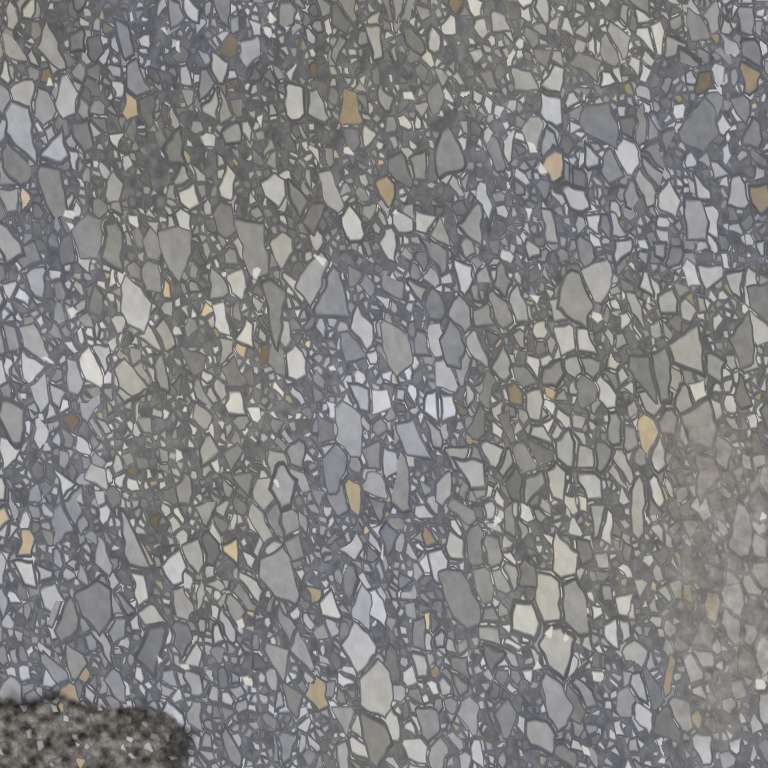
Reproduce this texture procedurally as a WebGL 2 fragment shader.

```glsl
#version 300 es
precision highp float;
// Worn asphalt: pale, upright stone chips packed in grey binder, with dusty patches.
uniform vec2 u_resolution;
out vec4 fragColor;

vec2 hash2(vec2 p) {
    vec3 q = fract(vec3(p.xyx) * vec3(0.1031, 0.1030, 0.0973));
    q += dot(q, q.yzx + 33.33);
    return fract((q.xx + q.yz) * q.zy);
}

float noise(vec2 p) {
    vec2 i = floor(p), f = fract(p);
    f = f * f * (3.0 - 2.0 * f);
    return mix(mix(hash2(i).x, hash2(i + vec2(1, 0)).x, f.x),
               mix(hash2(i + vec2(0, 1)).x, hash2(i + vec2(1, 1)).x, f.x), f.y);
}

float fbm(vec2 p) {
    float sum = 0.0, amp = 0.5;
    for (int i = 0; i < 4; i++) {
        sum += amp * noise(p);
        p = mat2(1.6, 1.2, -1.2, 1.6) * p + 7.3;
        amp *= 0.5;
    }
    return sum / 0.9375;
}

// Voronoi cell: x = distance to the cell border, yz = cell identity
vec3 cell(vec2 p) {
    vec2 base = floor(p), f = fract(p), nearest = vec2(0), nearestId = vec2(0);
    float best = 9.0;
    for (int y = -1; y <= 1; y++)
    for (int x = -1; x <= 1; x++) {
        vec2 g = vec2(x, y);
        vec2 r = g + 0.05 + 0.9 * hash2(base + g) - f;
        if (dot(r, r) < best) { best = dot(r, r); nearest = r; nearestId = g; }
    }
    float border = 9.0;
    for (int y = -2; y <= 2; y++)
    for (int x = -2; x <= 2; x++) {
        vec2 g = nearestId + vec2(x, y);
        vec2 r = g + 0.05 + 0.9 * hash2(base + g) - f;
        vec2 d = r - nearest;
        if (dot(d, d) > 0.0001) border = min(border, dot(0.5 * (r + nearest), normalize(d)));
    }
    return vec3(border, base + nearestId);
}

// Lays one size of chips over the surface; share is the part of cells that hold one
vec3 addChips(vec3 under, vec2 p, vec2 scale, float share, vec2 tones, float seed) {
    vec2 warp = vec2(noise(p * 75.0 + seed), noise(p * 75.0 - seed)) - 0.5;
    vec3 c = cell((p + warp * 0.005) * scale + seed);
    vec2 pick = hash2(c.yz + seed * 3.7), look = hash2(c.yz + seed * 5.1 + 40.0);
    if (pick.x > share) return under;
    float soft = 0.0028 * scale.x;
    float inset = 0.02 + 0.09 * pick.y;
    float tone = mix(tones.x, tones.y, look.x);
    tone += 0.09 * (fbm(p * vec2(120.0, 90.0) + seed) - 0.5);
    vec3 stone = tone * mix(vec3(0.995, 1.0, 1.01), vec3(1.01, 1.0, 0.965), look.y);
    stone *= mix(vec3(1), vec3(1.03, 0.95, 0.82), step(0.97, look.y));
    vec3 gap = vec3(0.385, 0.387, 0.395) + 0.08 * (noise(p * 60.0 + seed) - 0.5);
    vec3 chip = mix(gap, stone, smoothstep(inset, inset + soft, c.x));
    return mix(under, chip, smoothstep(0.0, 0.6 * soft, c.x));
}

void main() {
    vec2 uv = gl_FragCoord.xy / u_resolution;
    vec2 p = uv + vec2(0.16 * uv.y, 0.0);
    float broad = fbm(uv * 5.0 + 3.0);

    // Binder, then chips from fine to coarse
    vec3 col = vec3(0.43, 0.432, 0.442) + 0.22 * (fbm(uv * vec2(110.0, 80.0)) - 0.5);
    float bare = 0.5 * (broad - 0.5);
    col = addChips(col, p, vec2(105.0, 82.0), 0.75 - bare, vec2(0.41, 0.79), 11.0);
    col = addChips(col, p, vec2(66.0, 46.0), 0.50 - bare, vec2(0.44, 0.80), 23.0);
    col = addChips(col, p, vec2(43.0, 26.0), 0.36 - bare, vec2(0.47, 0.80), 37.0);
    col = addChips(col, p, vec2(29.0, 17.0), 0.13 - 0.5 * bare, vec2(0.50, 0.74), 53.0);

    // Broad light and shade, and a faint cool or warm drift
    col *= 1.0 + 0.22 * (fbm(uv * 4.0 + 19.0) - 0.5);
    col *= mix(vec3(0.99, 0.995, 1.025), vec3(1.01, 1.0, 0.975), smoothstep(0.3, 0.7, noise(uv * 4.0 + 8.0)));

    // Sandy dust on the lower right
    float grit = fbm(uv * 95.0 + 31.0);
    vec2 away = (uv - vec2(0.97, 0.24)) / vec2(0.17, 0.24);
    float dust = 1.0 - smoothstep(0.5, 1.2, length(away) + 0.7 * (fbm(uv * 14.0) - 0.5));
    col = mix(col, vec3(0.56, 0.54, 0.505) + 0.35 * (grit - 0.5), 0.6 * dust);

    // Broken lower left corner: dark brown grit below a shadowed rim
    float ragged = 0.035 * (fbm(uv * 24.0 + 5.0) - 0.5);
    float rim = max(uv.y - 0.095 + 0.1 * uv.x, 0.7 * (uv.x - 0.25 + 0.4 * uv.y)) + ragged;
    vec3 soil = vec3(0.39, 0.375, 0.355) + 0.6 * (grit - 0.5);
    soil = addChips(soil, p, vec2(100.0, 85.0), 0.22, vec2(0.42, 0.76), 71.0);
    col = mix(soil, col, smoothstep(-0.004, 0.004, rim));
    col *= 1.0 - 0.45 * exp(-pow(rim / 0.009, 2.0)) * smoothstep(0.3, 0.6, noise(uv * 30.0));

    // Rare bright flecks
    vec3 fleck = cell(p * vec2(75.0, 60.0) + 90.0);
    float lit = step(0.992, hash2(fleck.yz + 17.0).x) * smoothstep(0.1, 0.3, fleck.x);
    col = mix(col, vec3(0.88, 0.87, 0.83), 0.85 * lit);

    fragColor = vec4(clamp(col, 0.0, 1.0), 1.0);
}
```
